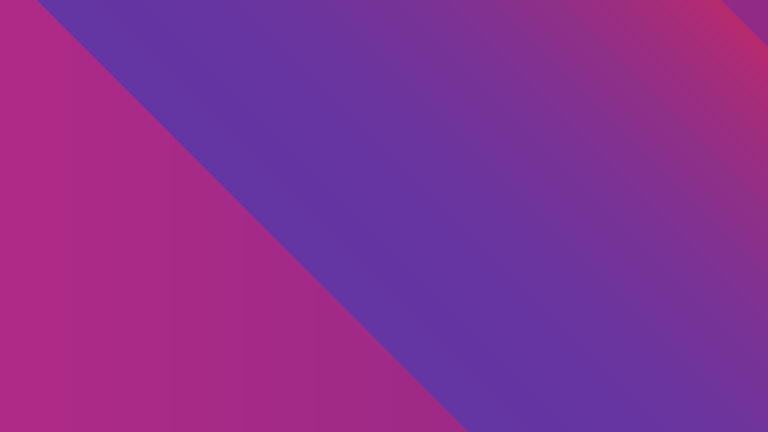
Give the GLSL for this background, as a Shadertoy shader.

```glsl
// Broad diagonal violet band glowing to crimson, over a soft magenta gradient.

void mainImage(out vec4 fragColor, in vec2 fragCoord)
{
    vec2 uv = fragCoord / iResolution.xy;
    float aspect = iResolution.x / iResolution.y;

    // Magenta backdrop, fading from left to right
    vec3 backdrop = mix(vec3(0.688, 0.165, 0.530), vec3(0.565, 0.163, 0.525), uv.x);

    // Position across the band: 0 at its lower left edge, 1 at its upper right
    float diagonal = uv.x * aspect + uv.y;
    float across = (diagonal - 1.085) / (2.668 - 1.085);

    // Violet stays nearly flat, then warms quickly towards crimson
    float warmth = pow(clamp(across, 0.0, 1.0), 2.3);
    vec3 band = mix(vec3(0.390, 0.210, 0.638), vec3(0.720, 0.165, 0.430), warmth);

    // Antialiased band edges
    float soft = fwidth(across) * 0.6;
    float mask = smoothstep(-soft, soft, across) * (1.0 - smoothstep(1.0 - soft, 1.0 + soft, across));

    fragColor = vec4(mix(backdrop, band, mask), 1.0);
}
```
